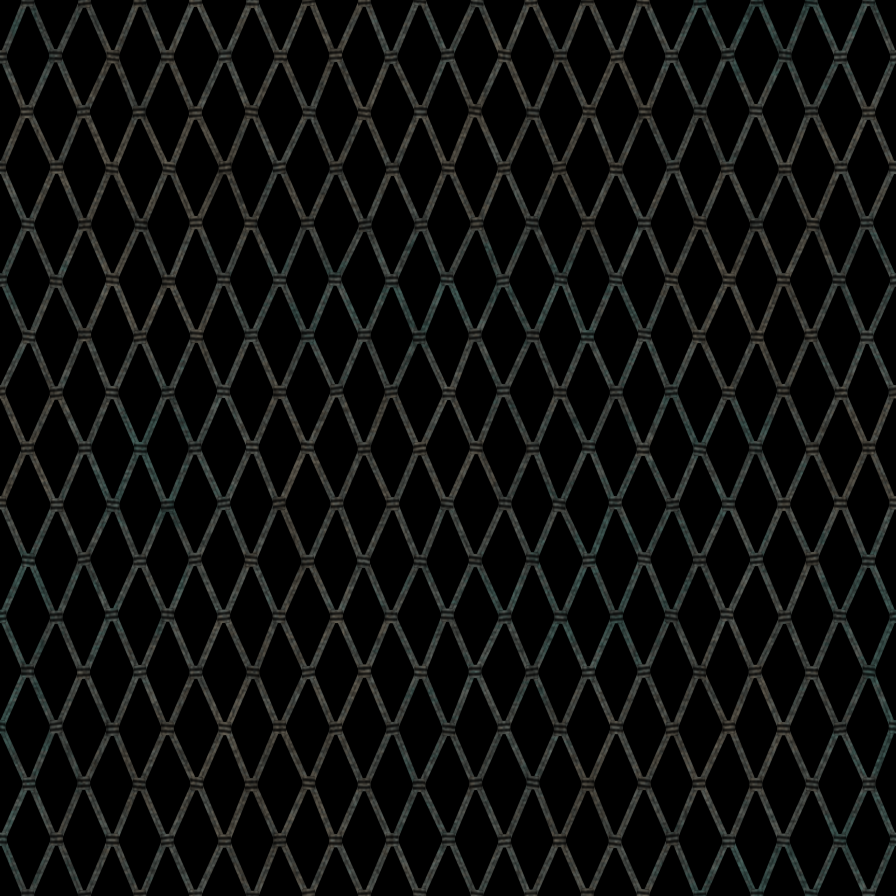
Write a Shadertoy shader that draws this pattern.

```glsl
// Diamond netting of weathered cord on black: 16 meshes across, 8 down.
// Slightly displaced knots on a staggered lattice are joined by two-ply strands;
// wrapping noise adds fibre grain and drifting brown and teal tints.

float hash(vec2 p) {
    vec3 q = fract(p.xyx * vec3(0.1031, 0.1030, 0.0973));
    q += dot(q, q.yzx + 33.33);
    return fract((q.x + q.y) * q.z);
}

// Value noise that wraps after a whole number of cells
float tileNoise(vec2 uv, float cells, float seed) {
    vec2 p = uv * cells, i = floor(p), f = fract(p);
    f = f * f * (3.0 - 2.0 * f);
    vec2 a = mod(i, cells) + seed, b = mod(i + 1.0, cells) + seed;
    return mix(mix(hash(a), hash(vec2(b.x, a.y)), f.x),
               mix(hash(vec2(a.x, b.y)), hash(b), f.x), f.y);
}

// Knot centre for a lattice index, staggered by row and slightly displaced
vec2 knotCentre(float column, float row) {
    float stagger = 0.5 * (1.0 - mod(row, 2.0));
    vec2 id = mod(vec2(column, row), 16.0);
    vec2 jitter = vec2(hash(id + 3.7), hash(id + 51.3)) - 0.5;
    return vec2(column + stagger, row) + jitter * vec2(0.04, 0.05);
}

float segmentDistance(vec2 p, vec2 a, vec2 b) {
    vec2 ab = b - a;
    return length(p - a - ab * clamp(dot(p - a, ab) / dot(ab, ab), 0.0, 1.0));
}

float boxDistance(vec2 p, vec2 halfSize) {
    vec2 d = abs(p) - halfSize;
    return length(max(d, 0.0)) + min(max(d.x, d.y), 0.0);
}

void mainImage(out vec4 fragColor, in vec2 fragCoord) {
    vec2 uv = fragCoord / iResolution.xy;
    vec2 p = uv * 16.0;
    float soft = 0.6 * 16.0 / min(iResolution.x, iResolution.y);

    float strand = 0.0, knot = 0.0, wraps = 0.0;
    for (int j = -1; j <= 1; j++) {
        for (int i = -1; i <= 1; i++) {
            vec2 id = floor(p) + vec2(i, j);
            vec2 centre = knotCentre(id.x, id.y);

            // Two strands rise from each knot to its upper neighbours
            float even = 1.0 - mod(id.y, 2.0);
            for (float side = -1.0; side <= 1.0; side += 2.0) {
                float column = id.x + even + 0.5 * (side - 1.0);
                vec2 upper = knotCentre(column, id.y + 1.0);
                vec2 inset = vec2(side * 0.035, 0.0);
                float d = segmentDistance(p, centre + inset, upper - inset);
                float cover = 1.0 - smoothstep(-soft, soft, d - 0.058);
                float plies = 0.74 + 0.26 * sin(3.14159 * min(d / 0.058, 1.0));
                strand = max(strand, cover * plies);
            }

            // Horizontal wraps bind the strands at the knot
            vec2 q = p - centre;
            float d = boxDistance(q, vec2(0.085, 0.09)) - 0.03;
            float cover = 1.0 - smoothstep(-soft, soft, d);
            if (cover > knot) {
                knot = cover;
                float tilt = (hash(mod(id, 16.0) + 87.0) - 0.5) * 0.3;
                wraps = 0.64 + 0.36 * cos(6.28318 * (q.y + tilt * q.x) / 0.1);
                wraps *= 1.0 - 0.3 * smoothstep(0.06, 0.12, abs(q.x));
            }
        }
    }
    float light = mix(strand, wraps, knot);

    // Fibre grain and broad wear
    float grain = 0.6 * tileNoise(uv, 384.0, 11.0) + 0.4 * tileNoise(uv, 192.0, 29.0);
    light *= (0.58 + 0.84 * grain) * (0.9 + 0.2 * tileNoise(uv, 24.0, 5.0));

    // Grey cord drifting between brown and teal
    float tint = 0.65 * tileNoise(uv, 6.0, 17.0) + 0.35 * tileNoise(uv, 40.0, 43.0);
    tint += 0.35 * (tileNoise(uv, 256.0, 71.0) - 0.5) - 0.08 * knot;
    vec3 cord = mix(vec3(0.29, 0.275, 0.24), vec3(0.265, 0.28, 0.265), smoothstep(0.2, 0.5, tint));
    cord = mix(cord, vec3(0.205, 0.285, 0.27), smoothstep(0.5, 0.85, tint));

    fragColor = vec4(cord * light, 1.0);
}
```
